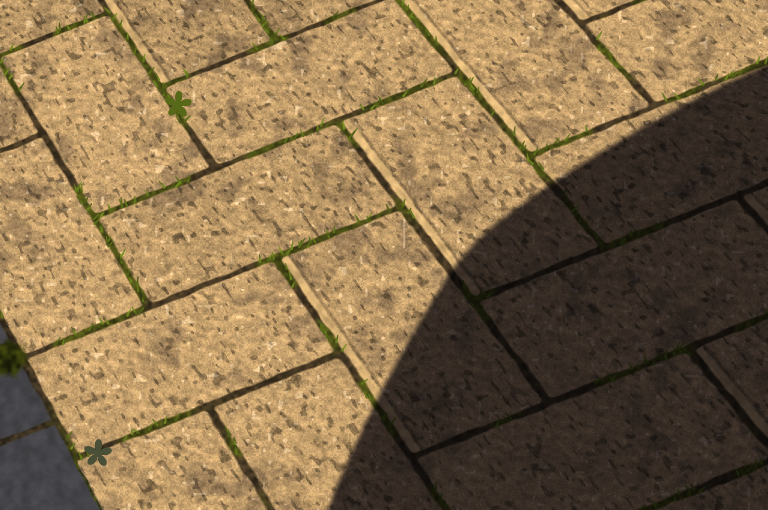
Write a WebGL 2 fragment shader that draws this texture.

```glsl
#version 300 es
precision highp float;
// Sunlit herringbone brick paving with mossy joints, crossed by a curved shadow.
uniform vec2 u_resolution;
out vec4 outColor;

const vec3 SAND = vec3(0.82, 0.665, 0.45);
const vec3 EARTH = vec3(0.22, 0.175, 0.11);
const vec3 BEVEL = vec3(0.90, 0.74, 0.49);
const vec3 MOSS = vec3(0.25, 0.27, 0.06);
const vec3 GRASS = vec3(0.40, 0.48, 0.11);
const vec3 SLATE = vec3(0.27, 0.265, 0.28);
const vec3 SHADE = vec3(0.27, 0.27, 0.33);

float hash(vec2 p) {
  vec3 q = fract(vec3(p.xyx) * 0.1031);
  q += dot(q, q.yzx + 33.33);
  return fract((q.x + q.y) * q.z);
}

float noise(vec2 p) {
  vec2 i = floor(p), f = fract(p);
  f = f * f * (3.0 - 2.0 * f);
  return mix(mix(hash(i), hash(i + vec2(1, 0)), f.x),
             mix(hash(i + vec2(0, 1)), hash(i + vec2(1, 1)), f.x), f.y);
}

float fbm(vec2 p) {
  float sum = 0.0, amp = 0.5;
  for (int i = 0; i < 4; i++) {
    sum += amp * noise(p);
    p = mat2(1.6, 1.2, -1.2, 1.6) * p + 7.3;
    amp *= 0.5;
  }
  return sum / 0.9375;
}

// Canvas point (y down) to paving units, undoing the perspective.
vec2 toPaving(vec2 p) {
  vec2 along = vec2(0.2373, -0.0947);
  vec2 down = vec2(0.0953, 0.1529) + 0.04 * p;
  return inverse(mat2(along, down)) * (p - vec2(0.1836, 0.4258));
}

// Herringbone of 2:1 bricks: local position, edge distance, 1 if upright.
vec4 brick(vec2 g, out vec2 id) {
  vec2 cell = floor(g);
  float k = mod(cell.x + cell.y, 4.0);
  float upright = step(1.5, k);
  vec2 size = mix(vec2(2, 1), vec2(1, 2), upright);
  id = cell - mod(k, 2.0) * (size - 1.0);
  vec2 local = g - id;
  vec2 inset = min(local, size - local);
  float edge = 0.06 - length(max(0.06 - inset, 0.0));
  return vec4(local, edge, upright);
}

// Signed distance to the line a-b, negative on the shaded side.
float side(vec2 p, vec2 a, vec2 b) {
  vec2 d = normalize(b - a);
  return dot(p - a, vec2(d.y, -d.x));
}

float smoothMax(float a, float b, float k) {
  float h = max(k - abs(a - b), 0.0) / k;
  return max(a, b) + h * h * k * 0.25;
}

float shadowEdge(vec2 p) {
  vec2 bend = vec2(1.172, 0.281), corner = vec2(0.823, 0.549), knee = vec2(0.737, 0.76);
  float upper = smoothMax(side(p, bend, vec2(1.5, 0.125)), side(p, corner, bend), 0.06);
  float lower = smoothMax(side(p, knee, corner), side(p, vec2(0.586, 1.0), knee), 0.04);
  return smoothMax(upper, lower, 0.03);
}

// Grass blades rooted in the joints, one per small cell.
float blades(vec2 p, float size, float px) {
  float cover = 0.0;
  for (int n = 0; n < 9; n++) {
    vec2 cell = floor(p / size) + vec2(n % 3, n / 3) - 1.0;
    float h = hash(cell);
    vec2 root = (cell + vec2(h, hash(cell + 19.7))) * size;
    vec2 g = toPaving(root), id;
    float rooted = step(brick(g, id).z, 0.026) * step(0.5, noise(root * 15.0)) * step(-1.0, g.x);
    vec2 tip = size * vec2(1.4 * hash(cell + 5.1) - 0.7, -0.5 - 0.5 * h), d = p - root;
    float t = clamp(dot(d, tip) / dot(tip, tip), 0.0, 1.0);
    float dist = length(d - tip * t) - 0.0022 * (1.0 - 0.6 * t);
    cover = max(cover, rooted * (1.0 - smoothstep(-0.5 * px, 0.7 * px, dist)));
  }
  return cover;
}

float rosette(vec2 d, float radius, float px) {
  float petal = radius * (0.25 + 0.75 * abs(cos(2.5 * atan(d.y, d.x) + 0.6)));
  return 1.0 - smoothstep(-px, px, length(d) - petal);
}

// Weathered surface: stains, fine grain, lit pits and pale specks.
vec3 stone(vec2 p, vec2 g, float tone) {
  vec2 q = g * vec2(26.0, 19.0);
  float relief = noise(q) - noise(q + vec2(-0.35, 0.45));
  float pits = smoothstep(0.70, 0.88, noise(g * vec2(34.0, 17.0) + 40.0));
  float stain = smoothstep(0.50, 0.72, fbm(p * 24.0 + 3.0)) * smoothstep(0.3, 0.65, noise(p * 6.0));
  float light = 0.93 + 0.10 * tone + 0.32 * (fbm(p * 90.0) - 0.5) + 0.20 * relief;
  light += 0.16 * (hash(floor(p * 340.0)) - 0.5) - 0.30 * pits;
  vec3 color = mix(SAND * light, SAND * vec3(0.64, 0.64, 0.69) * light, 0.6 * stain);
  return color + 0.16 * smoothstep(0.82, 0.95, noise(p * 95.0 + 11.0));
}

void main() {
  float px = 1.0 / u_resolution.y;
  vec2 uv = gl_FragCoord.xy / u_resolution;
  vec2 p = vec2(uv.x * 1.5, 1.0 - uv.y);
  vec2 id, g = toPaving(p);
  g += 0.022 * (vec2(fbm(p * 38.0), fbm(p * 38.0 + 50.0)) - 0.5);
  vec4 b = brick(g, id);

  // Brick faces, with a bright worn bevel on the left of upright ones
  vec3 color = stone(p, g, hash(id + 30.0) - 0.5);
  float bevelled = b.w * step(0.5, id.x);
  float strip = smoothstep(0.02, 0.035, b.x) * (1.0 - smoothstep(0.075, 0.095, b.x));
  float crease = 1.0 - smoothstep(0.0, 0.022, abs(b.x - 0.10));
  color = mix(color, BEVEL * (0.85 + 0.3 * noise(p * 80.0)), 0.75 * strip * bevelled);
  color *= 1.0 - 0.25 * crease * bevelled;

  // Kerb slabs beyond the last brick end
  float kerb = 1.0 - smoothstep(-1.015, -0.995, g.x);
  float edge = mix(b.z, min(-1.0 - g.x, abs(g.y - 1.64)), kerb);
  color = mix(color, SLATE * (0.8 + 0.4 * fbm(p * 60.0)), kerb);

  // Earth and moss in the joints
  float patchy = noise(p * 15.0);
  float width = 0.008 + 0.014 * noise(p * 22.0 + 8.0);
  float joint = 1.0 - smoothstep(width, width + 0.022, edge);
  vec3 filling = mix(EARTH, MOSS, smoothstep(0.4, 0.65, patchy)) * (0.6 + 0.8 * noise(p * 130.0));
  color = mix(color, filling, 0.92 * joint);
  float clump = length((p - vec2(0.015, 0.702)) * vec2(0.85, 1.0)) + 0.02 * fbm(p * 70.0);
  color = mix(color, MOSS * (0.35 + 0.7 * noise(p * 110.0)), 1.0 - smoothstep(0.035, 0.05, clump));

  // Grass and two small weeds
  color = mix(color, GRASS * (0.65 + 0.6 * noise(p * 100.0)), 0.9 * blades(p, 0.015, px));
  color = mix(color, GRASS * 0.85, rosette(p - vec2(0.348, 0.205), 0.027, px));
  color = mix(color, vec3(0.29, 0.31, 0.22), rosette(p - vec2(0.191, 0.889), 0.028, px));

  // Cast shadow with a soft rim
  float shadow = 1.0 - smoothstep(-0.009, 0.009, shadowEdge(p));
  color *= mix(vec3(1.0), SHADE, shadow);
  outColor = vec4(clamp(color, 0.0, 1.0), 1.0);
}
```
